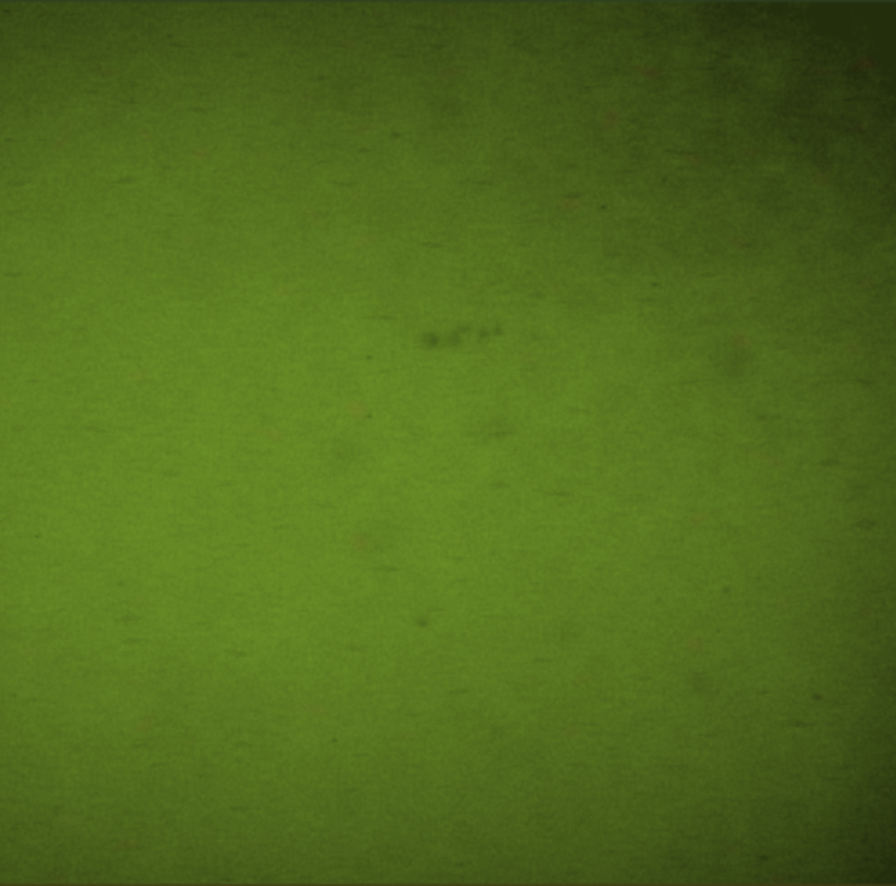
Write a Shadertoy shader that draws this texture.

```glsl
// Worn green paper with a dark vignette, mottled stains, short fibres and fine grain.

vec2 hash2(vec2 p) {
    vec3 q = fract(vec3(p.xyx) * vec3(0.1031, 0.1030, 0.0973));
    q += dot(q, q.yzx + 33.33);
    return fract((q.xx + q.yz) * q.zy);
}

// Gradient noise, roughly -0.7 to 0.7
float noise(vec2 p) {
    vec2 i = floor(p), f = fract(p);
    vec2 u = f * f * f * (f * (f * 6.0 - 15.0) + 10.0);
    vec2 e = vec2(0.0, 1.0);
    float a = dot(hash2(i) * 2.0 - 1.0, f);
    float b = dot(hash2(i + e.yx) * 2.0 - 1.0, f - e.yx);
    float c = dot(hash2(i + e.xy) * 2.0 - 1.0, f - e.xy);
    float d = dot(hash2(i + e.yy) * 2.0 - 1.0, f - e.yy);
    return mix(mix(a, b, u.x), mix(c, d, u.x), u.y);
}

float fbm(vec2 p) {
    float sum = 0.0, gain = 1.0;
    for (int i = 0; i < 5; i++) {
        sum += gain * noise(p);
        p = mat2(0.8, 0.6, -0.6, 0.8) * p * 2.03 + 17.3;
        gain *= 0.58;
    }
    return sum;
}

// Broad light: bright at middle left, dark at top, bottom and right
float lighting(vec2 uv) {
    float dy = uv.y - 0.47;
    float light = 1.0 - 2.8 * dy * dy - 0.66 * pow(uv.x, 4.0);
    light -= 0.1 * exp(-uv.x * 9.0);
    vec2 shade = (uv - vec2(0.74, 0.78)) / vec2(0.25, 0.17);
    return light - 0.2 * exp(-dot(shade, shade));
}

// Small dark specks scattered over the sheet
float specks(vec2 p) {
    float dark = 0.0;
    for (int i = 0; i < 26; i++) {
        vec2 place = hash2(vec2(float(i) + 3.0, 41.0));
        vec2 kind = hash2(vec2(float(i) + 7.0, 83.0));
        float radius = mix(0.002, 0.006, kind.x * kind.x);
        vec2 d = (p - place) / vec2(radius * 1.5, radius);
        dark += mix(0.08, 0.3, kind.y) * exp(-dot(d, d));
    }
    return dark;
}

// Soft smudges: one cluster above the centre, then faint strays
float smudges(vec2 p) {
    float dark = 0.0;
    for (int i = 0; i < 14; i++) {
        vec2 h = hash2(vec2(float(i) + 11.0, 29.0));
        vec2 k = hash2(vec2(float(i) + 19.0, 57.0));
        bool clustered = i < 6;
        vec2 place = clustered ? vec2(0.525, 0.625) + (h - 0.5) * vec2(0.08, 0.05) : h;
        float radius = clustered ? mix(0.005, 0.01, k.x) : mix(0.012, 0.028, k.x);
        vec2 d = (p - place) / vec2(radius * 1.25, radius);
        dark += (clustered ? 0.25 : 0.11) * exp(-dot(d, d));
    }
    return dark * (1.0 + 0.8 * noise(p * 75.0));
}

void mainImage(out vec4 fragColor, in vec2 fragCoord) {
    vec2 uv = fragCoord / iResolution.xy;
    vec2 p = fragCoord / iResolution.y;

    float light = lighting(uv);

    // Cloudy stains, strongest toward the upper right
    float worn = smoothstep(0.35, 0.85, uv.x) * smoothstep(0.2, 0.75, uv.y);
    light += 0.08 * fbm(p * vec2(4.0, 5.0));
    light += mix(0.06, 0.16, worn) * fbm(p * vec2(19.0, 23.0) + 5.0);

    // Short, mostly level fibres
    vec2 bent = p + 0.006 * vec2(noise(p * 14.0), noise(p * 17.0 + 9.0));
    light += 0.08 * noise(bent * vec2(45.0, 130.0));
    float crease = noise(bent * vec2(24.0, 85.0) + 31.0);
    light -= 0.11 * smoothstep(0.28, 0.55, crease);

    // Paper grain
    light += 0.11 * noise(p * 150.0) + 0.09 * noise(p * 245.0 + 60.0);
    light -= specks(p) + smudges(p);

    vec3 color = mix(vec3(0.19, 0.25, 0.07), vec3(0.40, 0.535, 0.143), clamp(light, -0.25, 1.12));

    // Faint rusty stains
    float rust = smoothstep(0.3, 0.6, noise(p * vec2(21.0, 32.0) + 70.0));
    color += rust * vec3(0.025, -0.02, 0.005);

    // Thin discoloured rims at top and bottom
    float top = smoothstep(0.996, 0.999, uv.y);
    float bottom = 1.0 - smoothstep(0.001, 0.004, uv.y);
    color = mix(color, vec3(0.18, 0.25, 0.13), 0.7 * top);
    color = mix(color, vec3(0.27, 0.23, 0.08), 0.7 * bottom);

    fragColor = vec4(color, 1.0);
}
```
